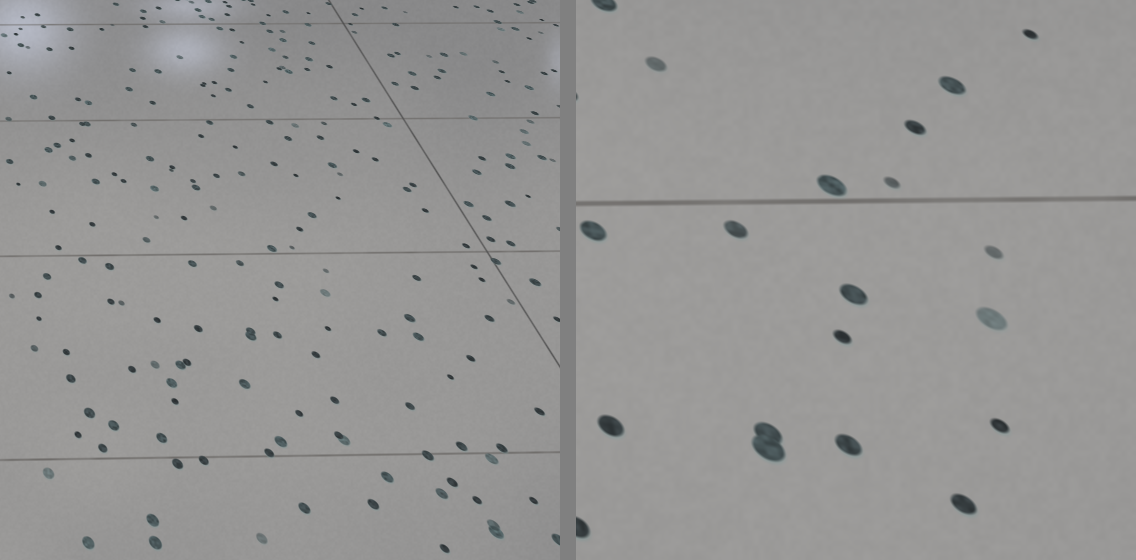
Left, the full canvas; right, a detail of the centre.
This texture is drawn by a Shadertoy shader. Its source:

```glsl
const float HORIZON = 1.977;      // height of the vanishing line
const float VANISH_X = -0.021;    // where the long joints converge
const float DEPTH_SCALE = 0.55;   // depth units per unit of floor width
const float FIRST_ROW = 0.556;    // inverse distance of the nearest joint
const float ROW_STEP = 0.141;
const float FIRST_COLUMN = 0.621;
const float COLUMN_STEP = 0.66;
const float CHIP_CELL = 0.05;

const vec3 FLOOR_LIGHT = vec3(0.612, 0.608, 0.602);
const vec3 FLOOR_SHADE = vec3(0.535, 0.535, 0.538);
const vec3 GLARE = vec3(0.76, 0.78, 0.84);
const vec3 CROSS_JOINT = vec3(0.42, 0.41, 0.40);
const vec3 LONG_JOINT = vec3(0.30, 0.30, 0.30);
const vec3 CHIP_DARK = vec3(0.19, 0.21, 0.22);
const vec3 CHIP_TEAL = vec3(0.34, 0.41, 0.42);
const vec3 CHIP_RIM = vec3(0.48, 0.59, 0.59);

float hash(vec2 p) {
    vec3 q = fract(vec3(p.xyx) * 0.1031);
    q += dot(q, q.yzx + 33.33);
    return fract((q.x + q.y) * q.z);
}

float noise(vec2 p) {
    vec2 i = floor(p), f = fract(p);
    f = f * f * (3.0 - 2.0 * f);
    return mix(mix(hash(i), hash(i + vec2(1, 0)), f.x),
               mix(hash(i + vec2(0, 1)), hash(i + vec2(1, 1)), f.x), f.y);
}

// Distance to the nearest whole number
float gridDistance(float v) {
    return abs(fract(v + 0.5) - 0.5);
}

float stroke(float dist, float halfWidth, float blur) {
    return 1.0 - smoothstep(halfWidth - blur, halfWidth + blur, dist);
}

float glow(vec2 p, vec2 centre, vec2 size) {
    vec2 d = (p - centre) / size;
    return exp(-dot(d, d));
}

// Uneven light, soft reflections and fine grain
vec3 floorColour(vec2 uv) {
    float shade = 0.95 * smoothstep(0.52, 1.0, uv.y);
    shade += 0.35 * smoothstep(0.5, 1.1, uv.x) * (1.0 - 0.6 * uv.y);
    shade += 0.25 * smoothstep(0.25, 0.0, uv.y);
    shade += 0.25 * (noise(uv * 6.0) - 0.5);
    vec3 colour = mix(FLOOR_LIGHT, FLOOR_SHADE, clamp(shade, 0.0, 1.0));

    float shine = 0.75 * glow(uv, vec2(0.04, 0.95), vec2(0.09, 0.08));
    shine += 0.60 * glow(uv, vec2(0.33, 0.91), vec2(0.07, 0.045));
    shine += 0.50 * glow(uv, vec2(0.34, 0.99), vec2(0.09, 0.025));
    shine += 0.35 * glow(uv, vec2(1.0, 0.89), vec2(0.025, 0.05));
    colour = mix(colour, GLARE, min(shine, 0.85));

    float grain = noise(uv * 170.0) + noise(uv * 320.0) - 1.0;
    return colour + 0.012 * grain;
}

// Scattered oval chips lying on the floor plane
vec3 addChips(vec3 colour, vec2 ground, float blur) {
    vec2 home = floor(ground / CHIP_CELL);
    for (int k = 0; k < 18; k++) {
        int n = k % 9;
        vec2 cell = home + vec2(n % 3 - 1, n / 3 - 1);
        vec2 seed = cell + 100.0 + 57.0 * float(k / 9);
        float density = 0.22 + 0.42 * noise(cell * 0.45 + 20.0);
        if (hash(seed) > density) continue;

        vec2 jitter = vec2(hash(seed + 11.3), hash(seed + 27.7));
        vec2 d = ground - (cell + jitter) * CHIP_CELL;
        d.y += 0.25 * d.x;
        float size = hash(seed + 41.9);
        float radius = mix(0.0024, 0.0056, sqrt(size));
        float tone = hash(seed + 63.1);
        float strength = mix(0.5, 1.0, smoothstep(0.0, 0.25, tone));

        // Pale teal fringe on the near side
        float rim = stroke(length(d + vec2(0.0, 0.0012)), radius, blur * 1.6);
        colour = mix(colour, CHIP_RIM, 0.5 * rim * strength);

        float worn = 0.8 + 0.4 * noise(d * 450.0 + seed * 7.0);
        vec3 chip = mix(CHIP_DARK, CHIP_TEAL, size * (1.0 - 0.6 * tone)) * worn;
        colour = mix(colour, chip, stroke(length(d), radius, blur) * strength);
    }
    return colour;
}

void mainImage(out vec4 fragColor, in vec2 fragCoord) {
    vec2 uv = fragCoord / iResolution.xy;
    float pixel = 1.0 / min(iResolution.x, iResolution.y);

    // Project the canvas onto a slightly tilted floor
    float level = uv.y - uv.x * (0.0167 - 0.0133 * uv.y);
    float nearness = HORIZON - level;
    float depth = 1.0 / nearness;
    float across = (uv.x - VANISH_X) / nearness;
    vec3 colour = floorColour(uv);

    // Joints between the slabs, measured back in canvas units
    float row = gridDistance((depth - FIRST_ROW) / ROW_STEP);
    row *= ROW_STEP * nearness * nearness;
    float column = gridDistance((across - FIRST_COLUMN) / COLUMN_STEP);
    column *= COLUMN_STEP * nearness * 0.85;
    float wear = 0.6 + 0.35 * noise(uv * 45.0);
    float rowLine = stroke(row, 0.0010 * nearness, max(pixel, 0.0011));
    float columnLine = stroke(column, 0.0013, max(pixel, 0.0010));
    colour = mix(colour, CROSS_JOINT, rowLine * wear);
    colour = mix(colour, LONG_JOINT, columnLine * (0.3 + 0.7 * wear));

    float blur = max(pixel, 0.0014) / nearness;
    colour = addChips(colour, vec2(across, depth / DEPTH_SCALE), blur);
    fragColor = vec4(colour, 1.0);
}
```
